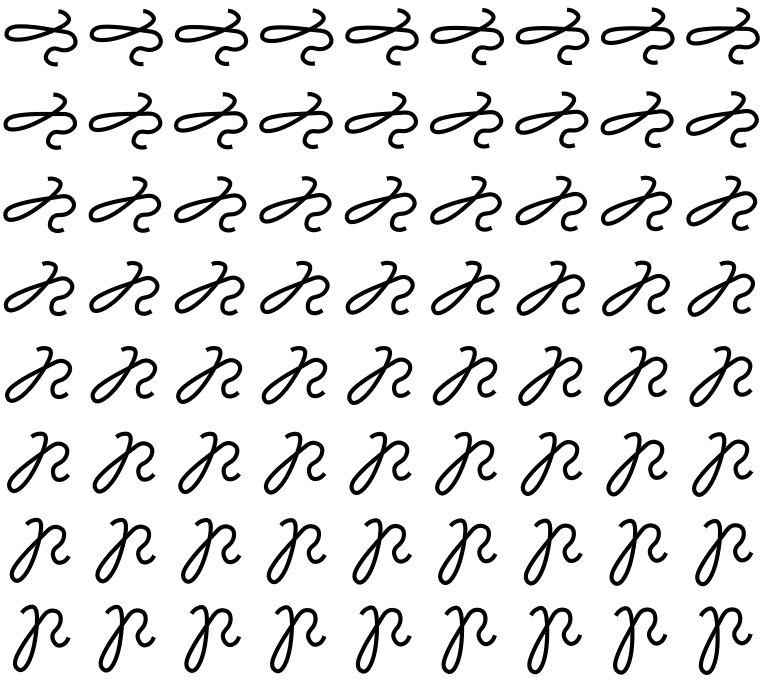
A WebGL 2 fragment shader for this pattern:

```glsl
#version 300 es
precision highp float;
// Draws a 9 by 8 grid of looped pen strokes, each turned one degree further than the last.
uniform vec2 u_resolution;
out vec4 fragColor;

const int CONTROLS = 16;
const int STEPS = 5;

// Control points of a quadratic B-spline, in 1/128 of a cell from its centre
const vec2 stroke[CONTROLS] = vec2[](
    vec2(-11, 49), vec2(3, 56), vec2(20, 51), vec2(8, 27),
    vec2(-24, -10), vec2(-51, -24), vec2(-57, -6), vec2(-30, 11),
    vec2(10, 27), vec2(32, 36), vec2(46, 23), vec2(36, 6),
    vec2(15, 2), vec2(13, -18), vec2(28, -22), vec2(44, -10));

vec2 splinePoint(int arc, float t) {
    vec2 a = stroke[arc], b = stroke[arc + 1], c = stroke[arc + 2];
    return mix(mix(mix(a, b, 0.5), b, t), mix(b, mix(b, c, 0.5), t), t);
}

// Signed distance to the stroke, with flat cuts at both ends
float strokeDistance(vec2 p, float halfWidth) {
    float nearest = 1e5;
    vec2 from = splinePoint(0, 0.0);
    int last = (CONTROLS - 2) * STEPS - 1;
    for (int i = 0; i <= last; i++) {
        vec2 to = splinePoint(i / STEPS, float(i % STEPS + 1) / float(STEPS));
        vec2 along = to - from;
        float len = length(along);
        float s = dot(p - from, along) / len;
        float d = length(p - from - along / len * clamp(s, 0.0, len)) - halfWidth;
        if (i == 0) d = max(d, -s);
        if (i == last) d = max(d, s - len);
        nearest = min(nearest, d);
        from = to;
    }
    return nearest;
}

void main() {
    // Grid cell, numbered in reading order from the top left
    vec2 grid = gl_FragCoord.xy / u_resolution * vec2(9.0, 8.0);
    vec2 cell = floor(grid);
    float index = cell.x + 9.0 * (7.0 - cell.y);

    // Turn each cell about its centre
    float angle = radians(index - 31.0);
    float c = cos(angle), s = sin(angle);
    vec2 p = (fract(grid) - 0.5) * 128.0;
    p = vec2(c * p.x + s * p.y, c * p.y - s * p.x);

    // Black ink on white with a one pixel soft edge
    float pixel = 128.0 * 8.0 / u_resolution.y;
    float ink = clamp(0.5 - strokeDistance(p, 3.1) / pixel, 0.0, 1.0);
    fragColor = vec4(vec3(1.0 - ink), 1.0);
}
```
